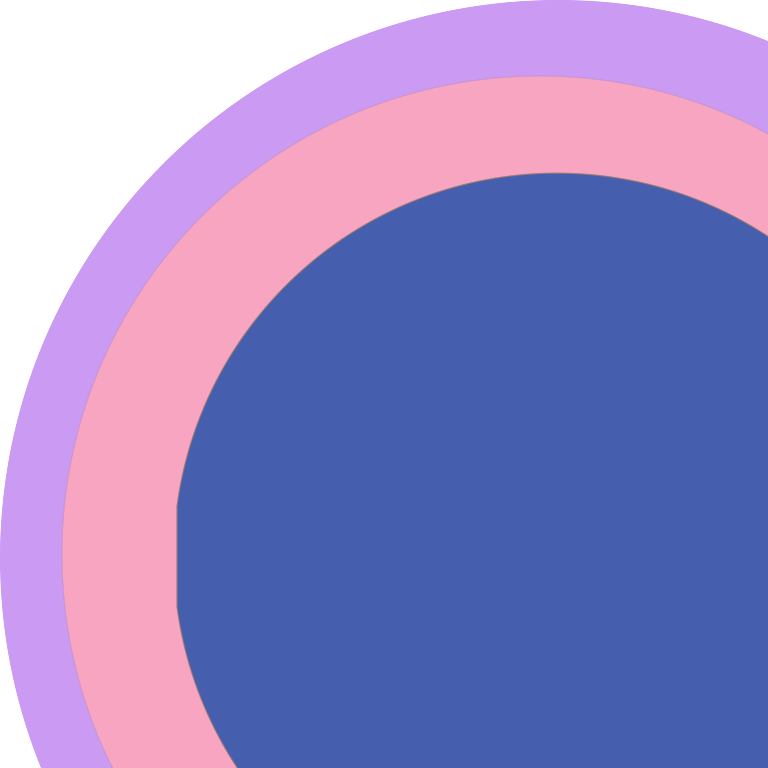
Reproduce this background procedurally as a WebGL 2 fragment shader.

```glsl
#version 300 es
precision highp float;

uniform vec2 u_resolution;
out vec4 fragColor;

// Colours
const vec3 WHITE = vec3(1.0);
const vec3 LILAC = vec3(0.796, 0.604, 0.949);
const vec3 PINK = vec3(0.973, 0.647, 0.757);
const vec3 BLUE = vec3(0.271, 0.369, 0.678);
const vec3 MAUVE_RIM = vec3(0.76, 0.57, 0.80);
const vec3 BROWN_RIM = vec3(0.58, 0.47, 0.42);

// Discs: centre and radius in canvas units
const vec3 OUTER_DISC = vec3(0.7266, 0.2734, 0.7266);
const vec3 MIDDLE_DISC = vec3(0.7031, 0.2786, 0.6225);
const vec3 INNER_DISC = vec3(0.7253, 0.2754, 0.4991);
const float INNER_LEFT = 0.2305;  // straight cut on the inner disc
const float RIM_WIDTH = 0.0018;

float discDistance(vec2 p, vec3 disc) {
    return length(p - disc.xy) - disc.z;
}

// Coverage of the region where the distance is negative
float fill(float d, float pixel) {
    return 1.0 - smoothstep(-0.5 * pixel, 0.5 * pixel, d);
}

// Coverage of a thin line centred on the edge
float rim(float d, float pixel) {
    return fill(abs(d) - 0.5 * RIM_WIDTH, pixel);
}

void main() {
    float side = min(u_resolution.x, u_resolution.y);
    vec2 p = gl_FragCoord.xy / side;
    float pixel = 1.0 / side;

    float outer = discDistance(p, OUTER_DISC);
    float middle = discDistance(p, MIDDLE_DISC);
    float innerRound = discDistance(p, INNER_DISC);
    float inner = max(innerRound, INNER_LEFT - p.x);

    // Nested discs from back to front
    vec3 color = mix(WHITE, LILAC, fill(outer, pixel));
    color = mix(color, PINK, fill(middle, pixel));
    color = mix(color, MAUVE_RIM, 0.6 * rim(middle, pixel));
    color = mix(color, BLUE, fill(inner, pixel));
    color = mix(color, BROWN_RIM, 0.7 * rim(inner, pixel));

    fragColor = vec4(color, 1.0);
}
```
